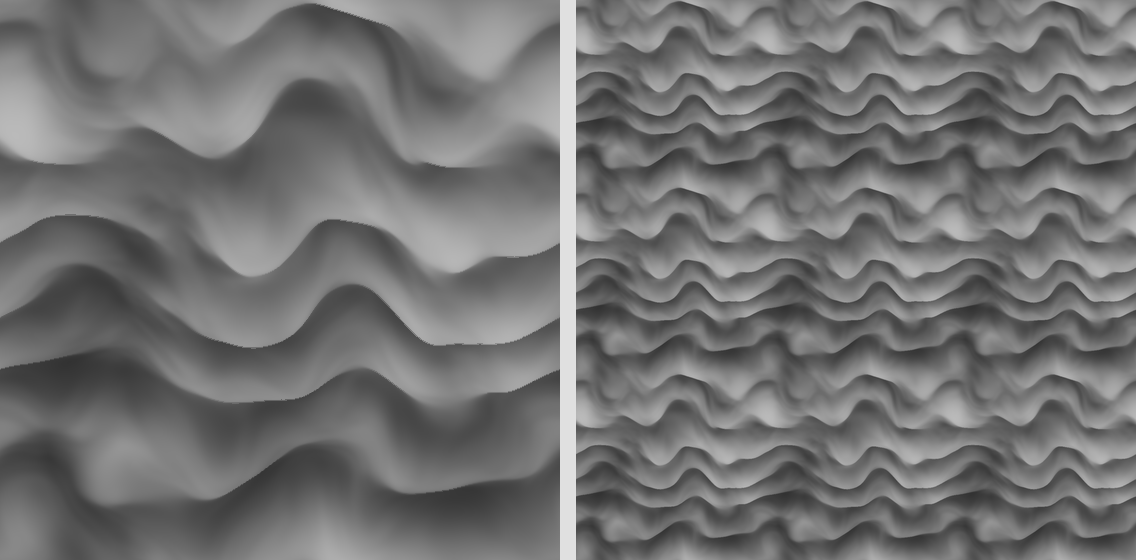
Left: one tile. Right: repeated 3 by 3.
Reproduce this texture map procedurally as a three.js fragment shader.

```glsl
// Soft grey drapery: wavy, irregular horizontal folds with lumps and faint streaks, tiling.
varying vec2 vUv;

const float TAU = 6.2831853;
const float FOLDS = 6.0;                 // folds up the tile
const float WAVES = 2.0;                 // large bends across the tile
const float WAVE_HEIGHT = 0.035;
const vec2 DROOP = vec2(-0.03, 0.115);   // how far high cloth hangs over low cloth
const float TOP_LEVEL = 1.2;
const float LEVEL_SPAN = 1.4;
const int STEPS = 24;
const int REFINE = 5;
const float SOFTNESS = 0.001;            // half distance of the two edge samples
const float MID_GREY = 0.445;
const float CONTRAST = 0.76;
const float TOP_LIGHT = 0.045;
const float STREAKS = 0.08;
const float GRAIN = 0.025;

vec2 hash2(vec2 p) {
  vec2 k = vec2(dot(p, vec2(127.1, 311.7)), dot(p, vec2(269.5, 183.3)));
  return fract(sin(k) * 43758.5453) * 2.0 - 1.0;
}

float corner(vec2 cell, vec2 f, vec2 o, vec2 freq, float seed) {
  return dot(hash2(mod(cell + o, freq) + seed), f - o);
}

// Gradient noise that wraps after freq cells
float noise(vec2 uv, vec2 freq, float seed) {
  vec2 p = uv * freq;
  vec2 cell = floor(p);
  vec2 f = p - cell;
  vec2 u = f * f * f * (f * (f * 6.0 - 15.0) + 10.0);
  float low = mix(corner(cell, f, vec2(0.0, 0.0), freq, seed),
                  corner(cell, f, vec2(1.0, 0.0), freq, seed), u.x);
  float high = mix(corner(cell, f, vec2(0.0, 1.0), freq, seed),
                   corner(cell, f, vec2(1.0, 1.0), freq, seed), u.x);
  return mix(low, high, u.y);
}

// Height of the cloth; flow returns coordinates that follow the folds
float clothHeight(vec2 uv, out vec2 flow) {
  float bend = WAVE_HEIGHT * cos(TAU * WAVES * (uv.x - 0.08))
             + 0.19 * noise(uv, vec2(3.0, 2.0), 3.0)
             + 0.11 * noise(uv, vec2(5.0, 5.0), 17.0);
  float swell = noise(uv + vec2(0.0, bend), vec2(3.0, 4.0), 31.0);
  flow = vec2(uv.x + 0.15 * swell, uv.y - bend);
  float lumpy = 0.5 + 0.5 * cos(TAU * (uv.y - 0.78));
  float fold = (mix(0.21, 0.12, lumpy) + 0.25 * swell) * sin(TAU * FOLDS * flow.y);
  // Lumps lean down to the right by a whole-tile shear
  vec2 leaning = vec2(flow.x + flow.y, flow.y);
  float lump = mix(0.26, 0.42, lumpy) * noise(leaning, vec2(6.0, 8.0), 47.0)
             + mix(0.05, 0.17, lumpy) * noise(leaning, vec2(13.0, 15.0), 53.0);
  return 0.5 + fold + 0.45 * swell + lump;
}

// Finds the topmost layer of drooping cloth seen at uv, and shades it
float clothShade(vec2 uv) {
  vec2 flow;
  float stride = LEVEL_SPAN / float(STEPS);
  float level = TOP_LEVEL;
  for (int i = 0; i < STEPS; i++) {
    if (clothHeight(uv + DROOP * level, flow) >= level) break;
    level -= stride;
  }
  float low = level;
  float high = level + stride;
  for (int i = 0; i < REFINE; i++) {
    float middle = 0.5 * (low + high);
    if (clothHeight(uv + DROOP * middle, flow) >= middle) low = middle;
    else high = middle;
  }
  vec2 spot = uv + DROOP * 0.5 * (low + high);
  float h = clothHeight(spot, flow);

  // Faint streaks along the folds
  vec2 swirl = flow + 0.09 * vec2(noise(spot, vec2(6.0), 59.0), noise(spot, vec2(7.0), 71.0));
  float detail = STREAKS * noise(swirl, vec2(9.0, 20.0), 83.0)
               + GRAIN * noise(swirl, vec2(20.0, 46.0), 97.0);
  float light = TOP_LIGHT * cos(TAU * (uv.y - 0.7));
  return MID_GREY + CONTRAST * (h - 0.5) + detail + light;
}

void main() {
  vec2 offset = vec2(0.4, 1.0) * SOFTNESS;
  float grey = 0.5 * (clothShade(vUv + offset) + clothShade(vUv - offset));
  // Gentle limits for the deepest creases and brightest ridges
  grey = MID_GREY + 0.34 * tanh((grey - MID_GREY) / 0.34);
  gl_FragColor = vec4(vec3(grey), 1.0);
}
```
